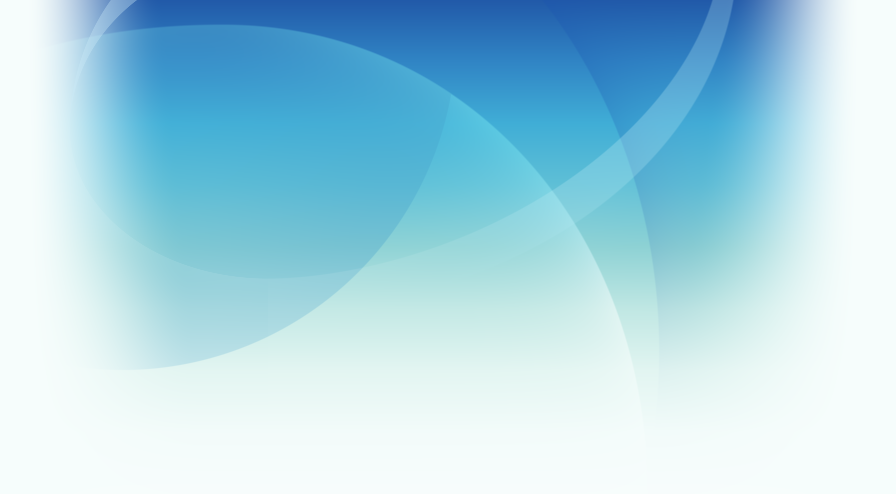
This background is drawn by a Shadertoy shader. Its source:

```glsl
// Draws a soft blue-to-white backdrop crossed by large translucent arcs.

const float ASPECT = 1.82;
const vec3 MIST = vec3(0.966, 0.992, 0.988);
const vec3 CYAN = vec3(0.43, 0.86, 0.92);
const vec3 DEEP_BLUE = vec3(0.10, 0.32, 0.69);
const vec3 SHADE_BLUE = vec3(0.27, 0.63, 0.80);

// Superellipse field: negative inside, zero on the rim.
float oval(vec2 p, vec2 center, vec2 radii, float power) {
    vec2 q = max(abs(p - center) / radii, vec2(1e-4));
    return pow(pow(q.x, power) + pow(q.y, power), 1.0 / power) - 1.0;
}

// Antialiased coverage of the inside of a field.
float inside(float field, float pixel) {
    return 1.0 - smoothstep(-pixel, pixel, field);
}

// Vertical sky colour, from the bottom (0) to the top (1).
vec3 skyGradient(float height) {
    vec3 stops[9] = vec3[9](
        vec3(0.97, 0.99, 0.99), vec3(0.95, 0.985, 0.98),
        vec3(0.885, 0.96, 0.945), vec3(0.75, 0.905, 0.89),
        vec3(0.55, 0.82, 0.83), vec3(0.37, 0.75, 0.84),
        vec3(0.25, 0.68, 0.84), vec3(0.19, 0.52, 0.77),
        vec3(0.13, 0.35, 0.66));
    vec3 color = stops[0];
    for (int i = 0; i < 8; i++) {
        color = mix(color, stops[i + 1], clamp(height * 8.0 - float(i), 0.0, 1.0));
    }
    return color;
}

// Strength of the white fade at the left and right sides.
float sideFade(vec2 p) {
    float left = 1.0 - smoothstep(0.05, mix(0.42, 0.33, p.y), p.x);
    float right = smoothstep(mix(1.32, 1.47, p.y), 1.75, p.x);
    return max(left, right);
}

void mainImage(out vec4 fragColor, in vec2 fragCoord) {
    vec2 p = fragCoord / iResolution.xy * vec2(ASPECT, 1.0);
    float pixel = 1.2 / iResolution.y;
    vec3 color = skyGradient(p.y);

    // Dark rim to the right, fading outward.
    float rim = oval(p, vec2(0.45, 0.289), vec2(0.889, 1.045), 2.0);
    float rimShade = (1.0 - inside(rim, pixel)) * exp(-max(rim, 0.0) * 9.0);
    color = mix(color, DEEP_BLUE, rimShade * 0.26 * smoothstep(0.1, 0.9, p.y));

    // Large dome with a bright inner edge.
    float domeWidth = p.x < 0.45 ? 1.11 : 0.865;
    float dome = oval(p, vec2(0.45, 0.002), vec2(domeWidth, 0.948), 2.06);
    float domeMask = inside(dome, pixel);
    float edgeGlow = exp(min(dome, 0.0) * 11.0);
    vec3 glowColor = mix(MIST, CYAN, smoothstep(0.35, 0.75, p.y));
    float glowSide = mix(0.25, 0.52, smoothstep(0.4, 1.0, p.x));
    color = mix(color, glowColor, domeMask * (edgeGlow * glowSide + 0.04));

    // Shaded disc clipped by the dome.
    float disc = oval(p, vec2(0.249, 0.929), vec2(0.678), 2.0);
    float discShade = inside(disc, pixel) * domeMask;
    discShade *= smoothstep(-0.9, 0.0, disc) * smoothstep(0.25, 0.55, p.x + 0.15);
    color = mix(color, SHADE_BLUE, discShade * mix(0.2, 0.34, smoothstep(0.2, 0.55, p.y)));

    // Swooping loop: wide arc to the right, tight arc to the left.
    vec2 wideCenter = vec2(0.545, 1.095);
    vec2 tightCenter = vec2(0.545, 0.739);
    float wide = oval(p, wideCenter, vec2(0.918, 0.659), 1.8);
    float tightHeight = p.y < tightCenter.y ? 0.303 : 0.429;
    float tight = oval(p, tightCenter, vec2(0.403, tightHeight), 2.0);
    float onRight = step(tightCenter.x, p.x);
    float loopOutside = 1.0 - inside(mix(tight, wide, onRight), pixel);
    float loopField = max(mix(tight, wide, onRight), 0.0);
    color = mix(color, MIST, loopOutside * exp(-loopField * 7.0) * 0.10
        * smoothstep(0.95, 0.55, p.y));

    // Bright ribbon along the wide arc.
    float ribbonOuter = oval(p, wideCenter, vec2(0.953, 0.723), 2.0);
    float ribbon = inside(ribbonOuter, pixel) * loopOutside * onRight;
    color = mix(color, vec3(0.72, 0.92, 0.96), ribbon * 0.27 * smoothstep(0.85, 1.35, p.x));

    // White fade at the sides.
    color = mix(color, MIST, sideFade(p));

    // Thin sliver at the upper left.
    float sliverInner = oval(p, tightCenter, vec2(0.403, 0.348), 2.0);
    float sliver = inside(tight, pixel) * (1.0 - inside(sliverInner, pixel));
    sliver *= step(tightCenter.y, p.y) * (1.0 - onRight) * step(p.x, 0.29);
    color = mix(color, vec3(0.80, 0.92, 0.97), sliver * 0.35);

    fragColor = vec4(color, 1.0);
}
```
